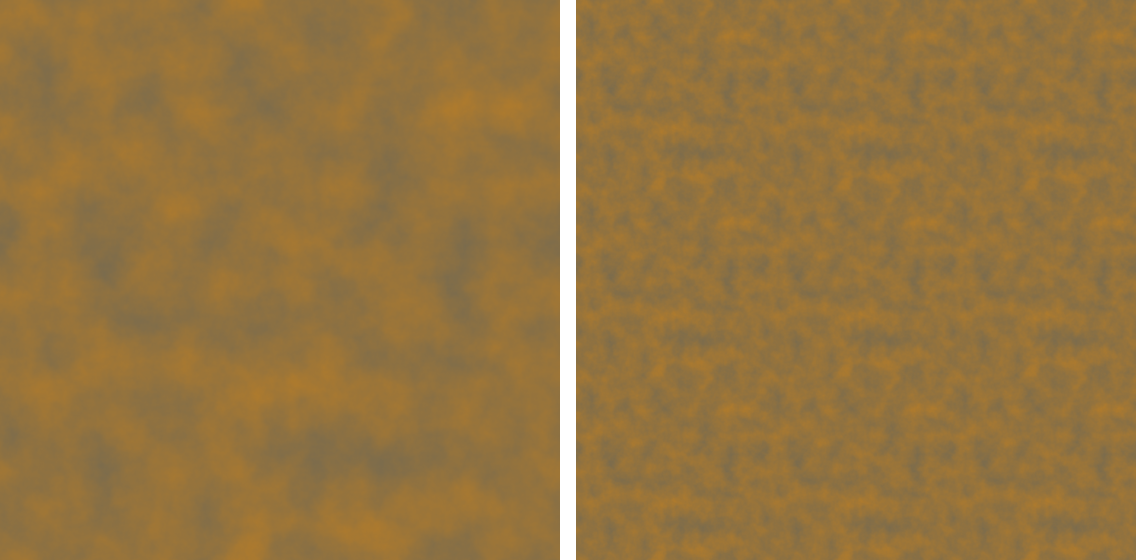
Left, the tile; right, the same tile 3 across and 3 down.
Reproduce this texture procedurally as a WebGL 2 fragment shader.

```glsl
#version 300 es
precision highp float;
// Soft mottled ochre: cloudy patches drifting between grey-brown and rusty orange.
// Wrapping gradient noise is summed over six octaves, and the sum blends two colours.

uniform vec2 u_resolution;
out vec4 fragColor;

float hash(vec2 p) {
    return fract(sin(dot(p, vec2(127.1, 311.7))) * 43758.5453);
}

// Slope of a random unit gradient at a lattice corner, wrapped to the period
float cornerSlope(vec2 corner, vec2 offset, float period, float seed) {
    float angle = 6.28319 * hash(mod(corner, period) + seed);
    return dot(vec2(cos(angle), sin(angle)), offset);
}

// Gradient noise on a lattice that repeats after `period` cells
float wrappedNoise(vec2 p, float period, float seed) {
    vec2 cell = floor(p);
    vec2 f = fract(p);
    vec2 blend = f * f * f * (f * (f * 6.0 - 15.0) + 10.0);
    vec2 right = vec2(1.0, 0.0);
    vec2 up = vec2(0.0, 1.0);
    float bottom = mix(cornerSlope(cell, f, period, seed),
                       cornerSlope(cell + right, f - right, period, seed), blend.x);
    float top = mix(cornerSlope(cell + up, f - up, period, seed),
                    cornerSlope(cell + 1.0, f - 1.0, period, seed), blend.x);
    return mix(bottom, top, blend.y);
}

// Octaves double a whole number of repeats, so the sum tiles too
float clouds(vec2 uv) {
    float sum = 0.0;
    float weight = 1.0;
    float period = 8.0;
    for (int i = 0; i < 6; i++) {
        float octave = float(i);
        vec2 shift = vec2(0.37, 0.71) * octave;
        sum += weight * wrappedNoise(uv * period + shift, period, 17.3 * octave + 3.1);
        weight *= 0.57;
        period *= 2.0;
    }
    return sum;
}

void main() {
    vec2 uv = gl_FragCoord.xy / u_resolution;
    float rust = clamp(0.5 + 0.47 * clouds(uv), 0.0, 1.0);

    vec3 greyBrown = vec3(0.46, 0.415, 0.315);
    vec3 orange = vec3(0.70, 0.485, 0.165);
    fragColor = vec4(mix(greyBrown, orange, rust), 1.0);
}
```
